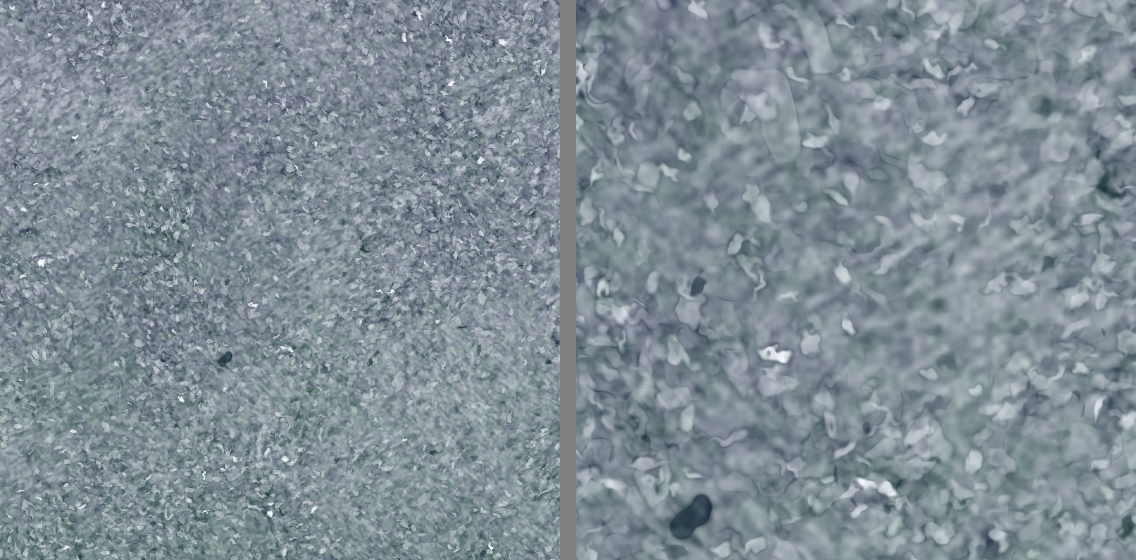
Left: the whole. Right: its middle third, enlarged.
A WebGL 2 fragment shader for this texture:

```glsl
#version 300 es
precision highp float;
// Fine-grained blue-grey rock: a streaky matrix covered by layers of ragged
// lens-shaped flakes that gather in clusters, with bright specks and dark pits.
// Each layer scatters one jittered flake per cell; tone is tinted at the end.

uniform vec2 u_resolution;
out vec4 fragColor;

vec4 hash4(vec2 p) {
    vec4 q = fract(p.xyxy * vec4(0.1031, 0.1030, 0.0973, 0.1099));
    q += dot(q, q.wzxy + 33.33);
    return fract((q.xxyz + q.yzzw) * q.zywx);
}

float noise(vec2 p) {
    vec2 i = floor(p), f = fract(p);
    f = f * f * (3.0 - 2.0 * f);
    float bottom = mix(hash4(i).x, hash4(i + vec2(1, 0)).x, f.x);
    float top = mix(hash4(i + vec2(0, 1)).x, hash4(i + vec2(1, 1)).x, f.x);
    return mix(bottom, top, f.y);
}

vec2 rotate(vec2 p, float angle) {
    float c = cos(angle), s = sin(angle);
    return vec2(c * p.x + s * p.y, c * p.y - s * p.x);
}

// Share of coarse, contrasty material around a point
float cluster(vec2 p) {
    return smoothstep(0.32, 0.68, 0.6 * noise(p * 8.0 + 3.7) + 0.4 * noise(p * 21.0 + 9.1));
}

// Lays one flake per cell over the tone; reach is the half length in cells
float flakes(float tone, vec2 p, float cells, float reach, float keep,
             vec2 toneRange, float opacity, float clustering) {
    vec2 q = p * cells;
    float soft = max(0.0013, 0.7 / u_resolution.y);
    vec2 ragged = q * 1.9 / reach;
    vec2 wobble = 0.65 * reach * (vec2(noise(ragged), noise(ragged + 40.0)) - 0.5);
    for (int j = -1; j <= 1; j++) {
        for (int i = -1; i <= 1; i++) {
            vec2 cell = floor(q) + vec2(i, j);
            vec4 place = hash4(cell + cells * 7.3);
            vec4 form = hash4(cell + cells * 3.1 + 51.7);
            vec2 centre = cell + place.xy;
            float chance = keep * mix(1.0, cluster(centre / cells), clustering);
            if (place.w > chance) continue;

            float angle = 2.6 * (noise(centre / cells * 5.0) - 0.55) + 2.2 * (place.z - 0.5);
            vec2 d = rotate(q - centre + wobble, angle);
            float halfLength = reach * mix(0.5, 1.0, form.x);
            float halfWidth = halfLength * mix(0.25, 0.65, form.y);
            float edge = (length(d / vec2(halfLength, halfWidth)) - 1.0) * halfWidth / cells;

            float cover = smoothstep(soft, -soft, edge);
            float rim = exp(-pow((edge - 0.001) / 0.0015, 2.0));
            tone -= 0.10 * rim * form.w * opacity;
            tone = mix(tone, mix(toneRange.x, toneRange.y, form.z), cover * opacity);
        }
    }
    return tone;
}

void main() {
    vec2 p = gl_FragCoord.xy / u_resolution.y;
    float coarse = cluster(p);

    // Matrix: broad patches and two crossing sets of fine streaks
    float falling = noise(rotate(p, -0.75) * vec2(85.0, 210.0));
    float rising = noise(rotate(p, 0.5) * vec2(80.0, 190.0) + 17.0);
    float streaks = mix(falling, rising, smoothstep(0.35, 0.65, noise(p * 6.0 + 25.0)));
    float tone = 0.57 + 0.10 * (noise(p * 5.0) - 0.5) + 0.18 * (streaks - 0.5);

    // Flakes from large to tiny
    tone = flakes(tone, p, 13.0, 0.40, 0.17, vec2(0.58, 0.70), 0.8, 0.3);
    tone = flakes(tone, p, 34.0, 0.62, 0.55, vec2(0.47, 0.72), 0.75, 0.5);
    tone = flakes(tone, p, 62.0, 0.72, 0.65, vec2(0.43, 0.78), 0.75, 0.6);
    tone = flakes(tone, p, 105.0, 0.80, 0.65, vec2(0.34, 0.87), 0.70, 0.7);

    // Thin dark seams between the coarse flakes
    float seam = abs(noise(p * 75.0 + 8.0) - 0.5) + 0.25 * noise(p * 160.0);
    tone -= 0.15 * coarse * smoothstep(0.16, 0.04, seam);

    // Bright specks, small pits and a few large dark inclusions
    tone = flakes(tone, p, 58.0, 0.48, 0.045, vec2(0.78, 1.02), 0.9, 0.95);
    tone = flakes(tone, p, 47.0, 0.34, 0.045, vec2(0.18, 0.36), 0.8, 0.8);
    tone = flakes(tone, p, 5.0, 0.09, 0.13, vec2(0.13, 0.24), 0.95, 0.3);

    // Soft surface grain
    tone += 0.11 * (noise(p * 235.0) - 0.5) + 0.11 * (noise(p * 140.0 + 60.0) - 0.5);

    // Tint: green-grey low down, violet-blue higher up, paler when bright
    float blueness = 0.55 + 0.7 * (p.y - 0.5) + 0.45 * (noise(p * 7.0 + 70.0) - 0.5)
                   + 0.8 * (noise(p * 80.0 + 30.0) - 0.5);
    vec3 tint = mix(vec3(-0.065, 0.018, 0.018), vec3(-0.03, 0.0, 0.068), clamp(blueness, 0.0, 1.0));
    vec3 colour = tone + tint * clamp(1.8 - 1.5 * tone, 0.3, 1.4);
    fragColor = vec4(clamp(colour, 0.0, 1.0), 1.0);
}
```
